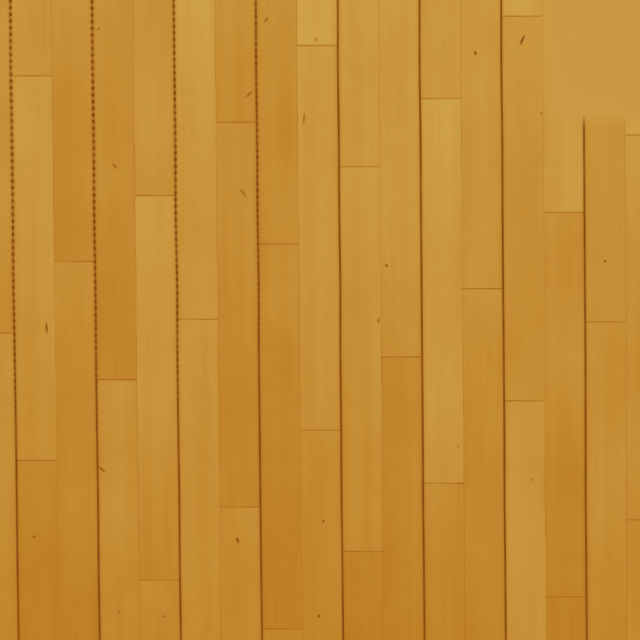
Reproduce this texture procedurally as a Shadertoy shader.

```glsl
const vec3 DEEP = vec3(0.735, 0.475, 0.125);
const vec3 PALE = vec3(0.805, 0.625, 0.280);
const vec3 SEAM = vec3(0.50, 0.25, 0.05);
const vec3 JOINT = vec3(0.64, 0.38, 0.08);
const vec3 WORN = vec3(0.795, 0.600, 0.265);
const vec2 PITCH = vec2(0.1269, 0.1279);    // plank pair width at bottom, top
const vec2 OFFSET = vec2(0.0286, 0.0156);   // first seam at bottom, top
const float BOARD_LENGTH = 0.601;
const float JOINT_START = 0.284;
const float JOINT_STEP = 0.1146;            // rise of the joints per pair
const float JOINT_JITTER = 0.025;
const float SEAM_HALF_WIDTH = 0.0014;
const float JOINT_HALF_WIDTH = 0.0010;
const float SOFTNESS = 0.0014;
const float BEADS = 96.0;                   // stitches along a seam
const float FLECK_CELLS = 9.0;
const float FLECK_CHANCE = 0.28;

float hash(vec2 p) {
    return fract(sin(dot(p, vec2(127.1, 311.7))) * 43758.5453);
}

float noise(vec2 p) {
    vec2 i = floor(p), f = fract(p);
    f = f * f * (3.0 - 2.0 * f);
    return mix(mix(hash(i), hash(i + vec2(1, 0)), f.x),
               mix(hash(i + vec2(0, 1)), hash(i + vec2(1, 1)), f.x), f.y);
}

float fbm(vec2 p) {
    float sum = 0.0, amp = 0.5;
    for (int i = 0; i < 4; i++) {
        sum += amp * noise(p);
        p = p * 2.03 + 17.3;
        amp *= 0.5;
    }
    return sum;
}

// Coverage of a line with smooth edges
float line(float dist, float halfWidth) {
    float blur = max(SOFTNESS, 0.7 / iResolution.y);
    return 1.0 - smoothstep(halfWidth - blur, halfWidth + blur, dist);
}

// Sparse slanted marks, one at most per cell
float flecks(vec2 uv) {
    vec2 cell = floor(uv * FLECK_CELLS);
    vec2 center = 0.25 + 0.5 * vec2(hash(cell + 3.1), hash(cell + 7.7));
    vec2 d = (fract(uv * FLECK_CELLS) - center) / FLECK_CELLS;
    float angle = 1.8 * (hash(cell + 11.3) - 0.5);
    d = mat2(cos(angle), sin(angle), -sin(angle), cos(angle)) * d;
    float stretch = mix(1.0, 5.0, pow(hash(cell + 5.9), 2.0));
    float mark = line(length(d * vec2(1.0, 1.0 / stretch)), 0.0018);
    return mark * step(hash(cell + 19.1), FLECK_CHANCE) * (0.3 + 0.5 * hash(cell + 23.0));
}

void mainImage(out vec4 fragColor, in vec2 fragCoord) {
    vec2 uv = fragCoord / iResolution.xy;

    // Slightly fanned columns: two strips between dark seams
    float pitch = mix(PITCH.x, PITCH.y, uv.y);
    float wobble = 0.0012 * (noise(vec2(uv.x * 4.0, uv.y * 9.0)) - 0.5);
    float column = (uv.x + wobble - mix(OFFSET.x, OFFSET.y, uv.y)) / pitch;
    float pair = floor(column);
    float strip = floor(column * 2.0);
    float odd = strip - 2.0 * pair;

    // Staggered boards along each strip
    float start = JOINT_START + JOINT_STEP * pair + 0.5 * BOARD_LENGTH * odd
                + JOINT_JITTER * (hash(vec2(strip, 4.0)) - 0.5);
    float along = (uv.y - start) / BOARD_LENGTH;
    vec2 board = vec2(strip, floor(along));
    float boardTone = hash(board + 31.7);

    // Wood tone: board, light falloff, blotches and grain
    float blotch = fbm(uv * vec2(9.0, 6.0) + board * 5.3) - 0.47;
    float grain = noise(vec2(uv.x * 170.0 + 3.0 * blotch, uv.y * 5.0) + board * 9.1) - 0.5;
    float fiber = noise(vec2(uv.x * 60.0, uv.y * 2.5) + board * 3.7) - 0.5;
    float tone = 0.53 + 0.42 * (boardTone - 0.5) + 0.50 * (uv.y - 0.5)
               + 0.14 * (uv.x - 0.5) + 0.45 * blotch + 0.10 * grain + 0.12 * fiber;
    vec3 color = mix(DEEP, PALE, clamp(tone, -0.2, 1.1));
    color += 0.012 * (fbm(uv * 70.0) - 0.47);

    // Faint strip edges and butt joints
    float edgeDist = abs(fract(column * 2.0 + 0.5) - 0.5) * pitch * 0.5;
    float jointDist = abs(fract(along + 0.5) - 0.5) * BOARD_LENGTH;
    float fade = 0.35 + 0.45 * noise(vec2(uv.x * 40.0, strip + uv.y * 12.0));
    color = mix(color, JOINT, 0.35 * fade * line(edgeDist, JOINT_HALF_WIDTH));
    color = mix(color, JOINT, fade * line(jointDist, JOINT_HALF_WIDTH));

    // Dark seams, beaded toward the upper left
    float seamId = floor(column + 0.5);
    float seamDist = abs(column - seamId) * pitch;
    float beading = smoothstep(0.15, 0.8, uv.y) * smoothstep(0.65, 0.05, uv.x);
    float bead = 0.5 + 0.5 * cos(6.2832 * (uv.y * BEADS + hash(vec2(seamId, 2.0))));
    float seamWidth = SEAM_HALF_WIDTH * mix(1.0, 0.7 + 1.1 * bead, beading);
    float seamInk = (0.75 + 0.25 * noise(vec2(seamId, uv.y * 45.0))) * mix(1.0, 0.35 + 0.65 * bead, beading);
    color = mix(color, JOINT, 0.30 * smoothstep(0.007, 0.0, seamDist));
    color = mix(color, SEAM, 0.9 * seamInk * line(seamDist, seamWidth));

    color = mix(color, SEAM, flecks(uv));

    // Smooth worn corner
    vec2 q = abs(uv - vec2(0.95, 0.93)) - vec2(0.06, 0.08);
    float cornerDist = length(max(q, 0.0)) - 0.04;
    vec3 worn = WORN - 0.02 * (fbm(uv * 5.0) - 0.3);
    color = mix(color, worn, smoothstep(0.012, -0.015, cornerDist));

    fragColor = vec4(color, 1.0);
}
```
